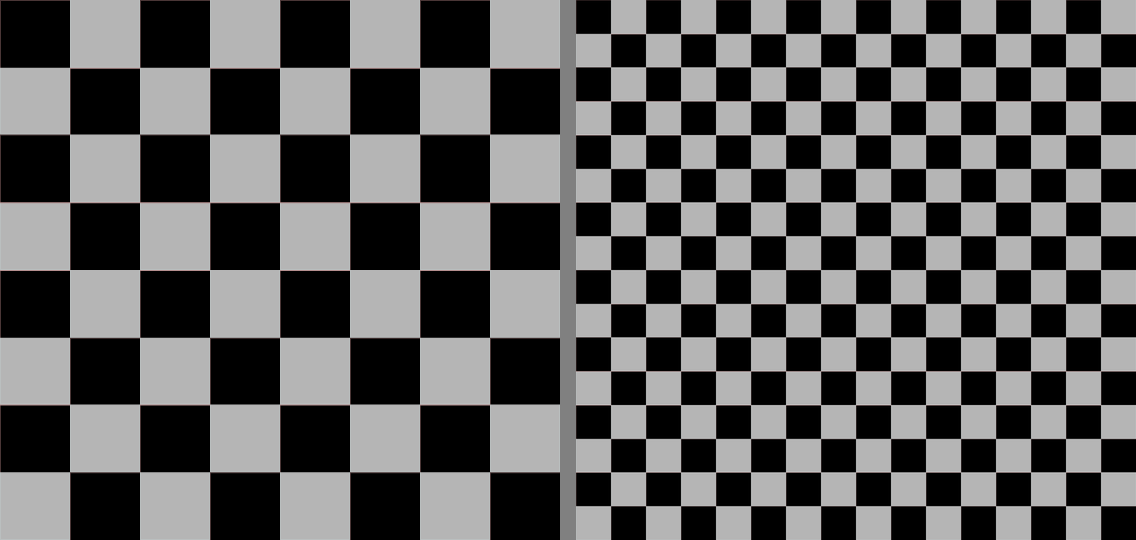
Left, the tile; right, the same tile 2 across and 2 down.
This pattern is drawn by a WebGL 2 fragment shader. Its source:

```glsl
#version 300 es
precision highp float;

#define CELLS 8.0
#define GRID vec2(512.0, 494.0)
#define SAMPLES 4
#define BLACK vec3(0.0)
#define GRAY vec3(0.71)
#define PALE_EDGE vec3(0.73, 0.75, 0.75)
#define RED_EDGE vec3(0.71, 0.56, 0.56)
#define DARK_EDGE vec3(0.29, 0.21, 0.21)

uniform vec2 u_resolution;
out vec4 fragColor;

// Some row joints carry a bright red hairline, the others a dull one
bool isRedJoint(float row) {
    return abs(mod(row * 3.0, CELLS) - 2.5) < 2.0;
}

vec3 checker(vec2 uv) {
    // Edges lie on a fine grid, one step being one hairline width
    vec2 cellSize = GRID / CELLS;
    vec2 gridPoint = floor(fract(uv) * GRID) + 0.501;
    vec2 cell = floor(gridPoint / cellSize);
    vec2 fromStart = gridPoint - cell * cellSize;
    vec2 toEnd = cellSize - fromStart;

    bool isGray = mod(cell.x + cell.y, 2.0) > 0.5;
    bool atTop = fromStart.y < 1.0;

    if (isGray) {
        // Pale sides and foot; a single joint has a red top as well
        if (atTop && cell.y == 3.0) return RED_EDGE;
        bool atSide = min(fromStart.x, toEnd.x) < 1.0;
        return atSide || toEnd.y < 1.0 ? PALE_EDGE : GRAY;
    }
    // Reddish top and left side on black squares
    if (atTop) return isRedJoint(cell.y) ? RED_EDGE : DARK_EDGE;
    return fromStart.x < 1.0 ? DARK_EDGE : BLACK;
}

void main() {
    // Average samples across the pixel to smooth the edges
    vec3 color = vec3(0.0);
    for (int j = 0; j < SAMPLES; j++) {
        for (int i = 0; i < SAMPLES; i++) {
            vec2 offset = (vec2(i, j) + 0.5) / float(SAMPLES) - 0.5;
            vec2 uv = (gl_FragCoord.xy + offset) / u_resolution;
            color += checker(vec2(uv.x, 1.0 - uv.y));
        }
    }
    fragColor = vec4(color / float(SAMPLES * SAMPLES), 1.0);
}
```
